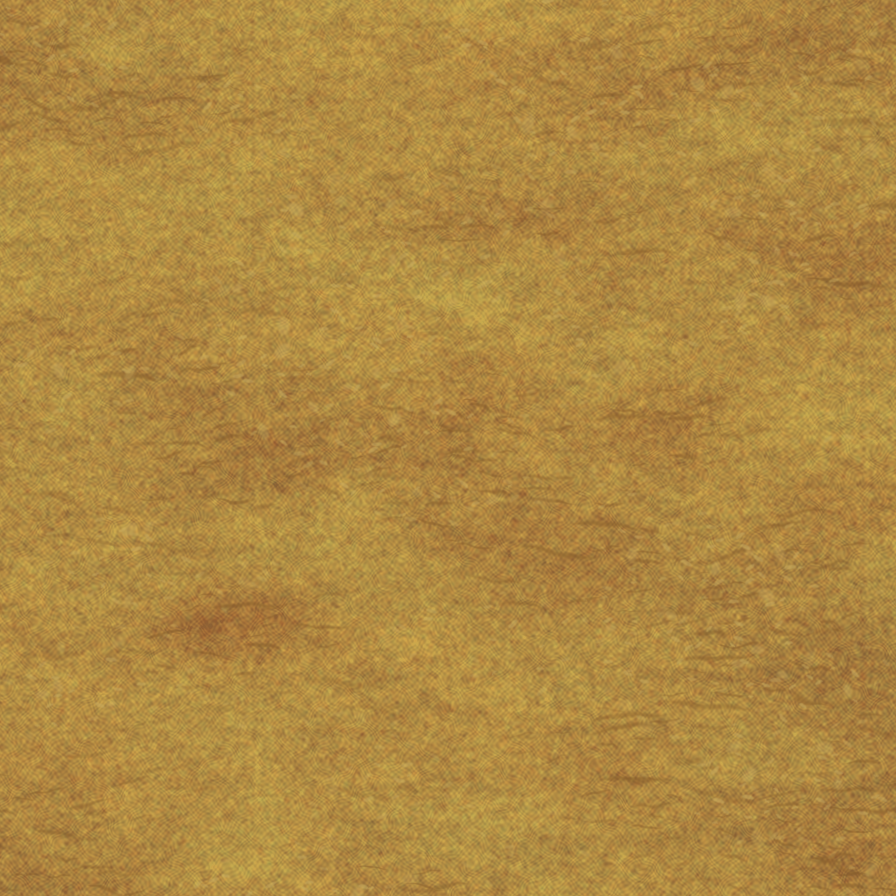
Give the GLSL for this texture, as a Shadertoy shader.

```glsl
const vec3 DARK_EARTH = vec3(0.595, 0.430, 0.222);
const vec3 PALE_SAND = vec3(0.738, 0.594, 0.276);
const vec3 CRACK_BROWN = vec3(0.530, 0.365, 0.165);
const vec3 FLECK_STRAW = vec3(0.790, 0.680, 0.380);
const vec3 WARM_SHIFT = vec3(0.028, -0.012, -0.010);

vec3 hash3(vec2 cell, float seed) {
    vec3 p = fract(vec3(cell.xyx + seed * 17.3) * vec3(0.1031, 0.1030, 0.0973));
    p += dot(p, p.yxz + 33.33);
    return fract((p.xxy + p.yzz) * p.zyx);
}

// Cellular noise: soft bumps of random sign, one per cell
float bumpNoise(vec2 uv, vec2 grid, float seed) {
    vec2 q = uv * grid;
    vec2 home = floor(q);
    float sum = 0.0;
    for (int j = -1; j <= 1; j++)
    for (int i = -1; i <= 1; i++) {
        vec2 cell = home + vec2(i, j);
        vec3 h = hash3(cell, seed);
        vec2 d = q - cell - h.xy;
        float k = max(0.0, 1.0 - dot(d, d));
        sum += k * k * (2.0 * h.z - 1.0);
    }
    return sum;
}

// Scattered wavy strokes with tapered ends
float strokes(vec2 uv, vec2 grid, vec2 halfSize, float tilt, float wave, float soft, float seed) {
    vec2 home = floor(uv * grid);
    float mask = 0.0;
    for (int j = -1; j <= 1; j++)
    for (int i = -1; i <= 1; i++) {
        vec2 cell = home + vec2(i, j);
        vec3 place = hash3(cell, seed);
        vec3 look = hash3(cell, seed + 5.0);
        vec2 p = uv - (cell + place.xy) / grid;
        float a = tilt * (2.0 * look.x - 1.0);
        p = mat2(cos(a), -sin(a), sin(a), cos(a)) * p;
        float size = mix(0.45, 1.0, look.y);
        float x = p.x / (halfSize.x * size);
        float bend = sin(x * 4.0 + look.z * 6.28) + 0.5 * sin(x * 9.0 + place.z * 6.28);
        float thick = halfSize.y * size * max(0.0, 1.0 - x * x);
        float d = abs(p.y - wave * bend) - thick;
        float shape = 1.0 - smoothstep(-soft, soft, d);
        shape *= 1.0 - smoothstep(0.5, 1.0, abs(x));
        mask = max(mask, shape * smoothstep(0.15, 0.8, place.z));
    }
    return mask;
}

// Layered sines that bend the ground sideways and up
vec2 drift(vec2 uv) {
    return vec2(sin(uv.y * 19.0 + 2.0 * sin(uv.x * 7.0)),
                sin(uv.x * 13.0 + 1.5 * sin(uv.y * 11.0)));
}

// Woven checker of crossed sines, loosened by noise
float weave(vec2 uv, float threads, float looseness) {
    vec2 slip = vec2(bumpNoise(uv, vec2(80.0), 13.0), bumpNoise(uv, vec2(80.0), 14.0));
    vec2 phase = 6.2832 * threads * uv + looseness * slip;
    return sin(phase.x) * sin(phase.y);
}

void mainImage(out vec4 fragColor, in vec2 fragCoord) {
    vec2 uv = fragCoord / iResolution.y;
    vec2 ground = uv + drift(uv) * vec2(0.018, 0.008);
    vec2 ragged = ground + 0.004 * vec2(bumpNoise(uv, vec2(34.0, 60.0), 15.0));

    // Broad stains with flattened highlights, streaks and crumbs
    float broad = bumpNoise(ground, vec2(3.0, 5.0), 1.0);
    float patches = bumpNoise(ragged, vec2(7.0, 13.0), 2.0);
    float mottle = bumpNoise(ragged, vec2(18.0, 42.0), 3.0);
    float streaks = bumpNoise(ground, vec2(36.0, 110.0), 16.0);
    float crumbs = bumpNoise(uv, vec2(95.0, 120.0), 4.0);
    float stain = broad * 0.55 + patches * 0.6;
    float relief = stain - 0.5 * max(stain, 0.0);
    float tone = 0.655 + 0.50 * relief + 0.13 * mottle + 0.12 * streaks + 0.14 * crumbs;

    // Fine woven grain in lightness and warmth
    float threads = weave(uv, 158.0, 3.5);
    float grain = bumpNoise(uv, vec2(250.0), 6.0);
    float warmth = bumpNoise(uv, vec2(190.0), 7.0);
    tone += 0.34 * grain + 0.26 * threads;
    vec3 color = mix(DARK_EARTH, PALE_SAND, clamp(tone, -0.3, 1.4));
    color += WARM_SHIFT * (0.7 * warmth + 0.35 * threads - 0.35 * patches);

    // Cracks gather in the dark stains
    float gather = 1.0 - smoothstep(-0.3, 0.4, stain);
    float longCracks = strokes(ground, vec2(9.0, 26.0), vec2(0.058, 0.0030), 0.18, 0.0016, 0.0022, 8.0);
    float shortCracks = strokes(ragged, vec2(19.0, 54.0), vec2(0.027, 0.0020), 0.25, 0.0008, 0.0015, 9.0);
    color = mix(color, CRACK_BROWN, longCracks * mix(0.20, 0.52, gather));
    color = mix(color, CRACK_BROWN, shortCracks * mix(0.16, 0.52, gather));

    // Straw flecks and pebbles gather in loose clusters
    float cluster = smoothstep(-0.4, 0.5, bumpNoise(uv, vec2(8.0, 12.0), 10.0));
    float flecks = strokes(uv, vec2(44.0, 60.0), vec2(0.009, 0.0024), 0.8, 0.0003, 0.0014, 11.0);
    float pebbles = strokes(uv, vec2(19.0), vec2(0.014, 0.0064), 1.5, 0.0004, 0.0026, 12.0);
    color = mix(color, FLECK_STRAW, flecks * mix(0.12, 0.50, cluster));
    color = mix(color, FLECK_STRAW, pebbles * 0.38 * cluster);

    fragColor = vec4(color, 1.0);
}
```
